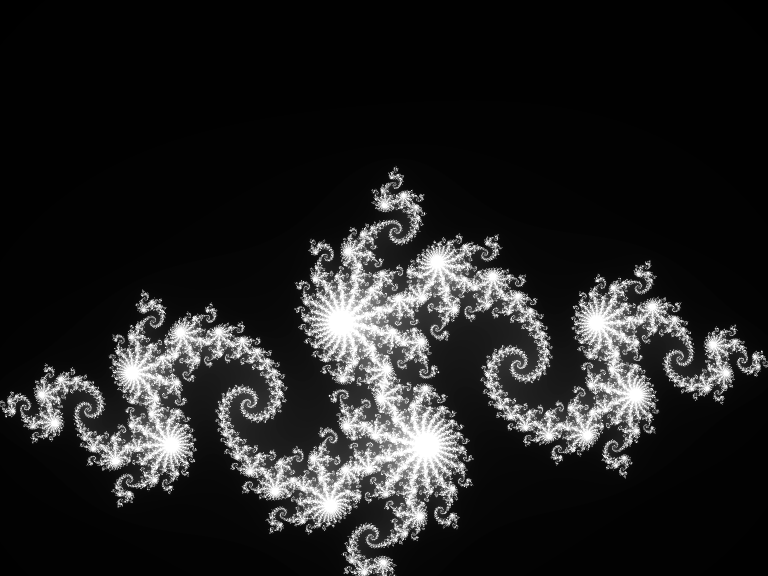
Give the GLSL for this background, as a Shadertoy shader.

```glsl
// Julia set of z*z + c: white spiral stars and curling arms on near black.
// Brightness is the escape time of each point, so slow points glow white;
// four samples per pixel soften the fine filigree.

// Share of the iteration budget used before the orbit leaves radius 2.
float escapeTime(vec2 z) {
    const int LIMIT = 220;
    const vec2 c = vec2(-0.8, -0.156);
    for (int n = 0; n < LIMIT; n++) {
        if (dot(z, z) > 4.0) return float(n) / float(LIMIT);
        z = vec2(z.x * z.x - z.y * z.y, 2.0 * z.x * z.y) + c;
    }
    return 1.0;
}

void mainImage(out vec4 fragColor, in vec2 fragCoord) {
    // The set is centred a third of the way up; the canvas is 2.25 units high.
    vec2 center = iResolution.xy * vec2(0.5, 1.0 / 3.0);
    float scale = 2.25 / iResolution.y;

    // 2 x 2 supersampling
    float glow = 0.0;
    for (int i = 0; i < 4; i++) {
        vec2 offset = 0.5 * vec2(i % 2, i / 2) - 0.25;
        glow += 0.25 * escapeTime((fragCoord + offset - center) * scale);
    }

    fragColor = vec4(vec3(glow), 1.0);
}
```
